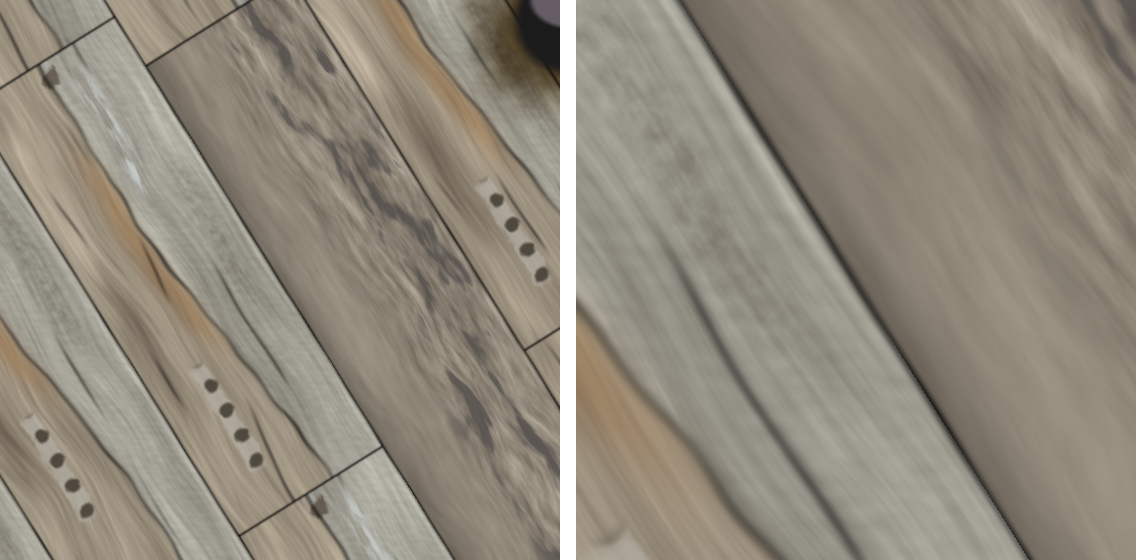
Left: the whole. Right: its middle third, enlarged.
This texture is drawn by a WebGL 2 fragment shader. Its source:

```glsl
#version 300 es
precision highp float;
uniform vec2 u_resolution;
out vec4 fragColor;

vec2 hash2(vec2 p) {
  vec3 h = fract(p.xyx * vec3(0.1031, 0.1030, 0.0973));
  h += dot(h, h.yzx + 33.33);
  return fract((h.xx + h.yz) * h.zy) * 2.0 - 1.0;
}

float gradientNoise(vec2 p) {
  vec2 cell = floor(p), f = fract(p);
  vec2 s = f * f * f * (f * (f * 6.0 - 15.0) + 10.0);
  float a = dot(hash2(cell), f);
  float b = dot(hash2(cell + vec2(1, 0)), f - vec2(1, 0));
  float c = dot(hash2(cell + vec2(0, 1)), f - vec2(0, 1));
  float d = dot(hash2(cell + vec2(1, 1)), f - vec2(1, 1));
  return 1.4 * mix(mix(a, b, s.x), mix(c, d, s.x), s.y);
}

float fbm(vec2 p) {
  float sum = 0.0, gain = 0.55;
  for (int i = 0; i < 4; i++) {
    sum += gain * gradientNoise(p);
    p = p * 2.03 + 17.3;
    gain *= 0.52;
  }
  return sum;
}

float bump(float x, float centre, float width) {
  float d = (x - centre) / width;
  return exp(-d * d);
}

float span(float x, float from, float to, float soft) {
  return smoothstep(from - soft, from + soft, x) * (1.0 - smoothstep(to - soft, to + soft, x));
}

vec3 woodTone(float v) {
  return mix(vec3(0.42, 0.395, 0.36), vec3(0.74, 0.73, 0.69), clamp(v, -0.5, 1.15));
}

// Board of several worn strips; w runs across it, t along it
vec3 weatheredBoard(float w, float t, float seed) {
  float x = w + 0.07 * gradientNoise(vec2(w * 2.0, t * 5.0) + seed);
  float crack = 0.47 + 0.17 * smoothstep(0.3, 0.9, t) + 0.025 * gradientNoise(vec2(t * 13.0, seed));
  float grey = smoothstep(-0.012, 0.012, w - crack);
  float v = 0.56 + 0.12 * grey + 0.5 * fbm(vec2(x * 7.0, t * 2.2) + seed);
  v += 0.32 * fbm(vec2(x * 38.0, t * 7.0) + seed);
  v += 0.09 * grey * gradientNoise(vec2(w * 14.0 + t * 12.0, t * 95.0 - w * 20.0));
  v -= 0.45 * bump(w, 0.14, 0.09) * span(t, 0.42, 0.72, 0.1);
  v -= 0.35 * bump(w, 0.82, 0.08) * span(t, 0.26, 0.56, 0.1) * (0.7 + fbm(vec2(w * 25.0, t * 60.0)));
  v += 0.35 * bump(w, 0.10, 0.07) * span(t, 0.08, 0.36, 0.06);
  vec3 color = woodTone(v) * mix(vec3(1.03, 0.98, 0.92), vec3(0.99, 1.0, 0.99), grey);

  // Rust beside the crack and a pale scraped patch
  float rust = bump(w, crack - 0.07, 0.07) * span(t, 0.2, 0.58, 0.08);
  color = mix(color, vec3(0.60, 0.46, 0.30) * (0.85 + 0.5 * v * 0.5), 0.6 * rust);
  float scraped = bump(x, 0.66, 0.06) * span(t, 0.04, 0.3, 0.04);
  color = mix(color, vec3(0.77, 0.79, 0.78), scraped * smoothstep(-0.25, 0.3, fbm(vec2(w * 18.0, t * 14.0) + seed)));

  // Row of pale flakes with dark oval holes
  float row = span(t, 0.61, 0.82, 0.01);
  float ragged = 0.03 * fbm(vec2(w * 12.0, t * 40.0));
  float flake = 1.0 - smoothstep(0.04, 0.065, abs(w - 0.32 + ragged));
  color = mix(color, vec3(0.71, 0.70, 0.66), 0.65 * row * flake);
  vec2 hole = vec2((w - 0.33 + ragged) / 0.05, (fract(t / 0.052) - 0.5) / 0.27);
  color = mix(color, vec3(0.25, 0.22, 0.18), 0.85 * row * (1.0 - smoothstep(0.6, 1.15, length(hole))));

  // Knots and thin splits
  float knot = length(vec2((w - 0.49) / 0.06, (t - 0.03) / 0.025)) + fbm(vec2(w * 15.0, t * 30.0));
  color = mix(color, vec3(0.34, 0.30, 0.26), 0.8 * (1.0 - smoothstep(0.5, 1.1, knot)));
  for (float i = 0.0; i < 3.0; i++) {
    float line = 0.13 + 0.29 * i + 0.06 * gradientNoise(vec2(t * 5.0 + i * 9.0, seed + i));
    float strength = smoothstep(-0.1, 0.4, gradientNoise(vec2(t * 6.0, i * 4.7 + seed)));
    color *= 1.0 - 0.4 * strength * bump(w, line, 0.012);
  }
  float crackDepth = 0.4 + 0.3 * gradientNoise(vec2(t * 9.0, 3.7 + seed));
  return color * (1.0 - crackDepth * bump(w, crack, 0.014));
}

// Brown board with rough charcoal streaks on one side
vec3 charredBoard(float w, float t) {
  float x = w + 0.06 * gradientNoise(vec2(w * 3.0, t * 6.0));
  float rough = smoothstep(0.25, 0.6, w);
  float grain = fbm(vec2(x * 24.0, t * 14.0));
  float v = 0.42 + 0.32 * fbm(vec2(x * 6.0, t * 2.5)) + mix(0.18, 0.75, rough) * grain;
  vec3 color = woodTone(v) * vec3(1.01, 0.975, 0.94);
  float char_ = fbm(vec2(x * 7.0, t * 6.5) + 4.0) + 0.35 * grain + 0.28 * bump(w, 0.8 - 0.2 * smoothstep(0.5, 1.0, t), 0.2);
  color = mix(color, vec3(0.30, 0.285, 0.28), 0.8 * rough * smoothstep(0.2, 0.5, char_));
  return color * (1.0 - 0.2 * bump(w, 0.0, 0.1));
}

void main() {
  vec2 uv = gl_FragCoord.xy / u_resolution;
  vec2 down = vec2(uv.x, 1.0 - uv.y);
  float across = (dot(down, vec2(0.848, -0.53)) + 0.146) / 0.304;
  float along = dot(down, vec2(0.53, 0.848));

  // Staggered boards
  float column = floor(across);
  float boardLength = mod(column, 2.0) < 0.5 ? 0.904 : 1.3;
  float start[6] = float[6](0.3, 0.05, 0.134, 0.238, 0.123, 0.1);
  float offset = along - start[int(clamp(column + 2.0, 0.0, 5.0))];
  float boardRow = floor(offset / boardLength);
  float w = across - column, t = offset - boardRow * boardLength;
  bool charred = column == 1.0 && boardRow == 0.0;
  vec3 color = charred ? charredBoard(w, t) : weatheredBoard(w, t, column * 7.3 + boardRow * 0.4);

  // Seams, with a faint pale bevel
  float side = min(w, 1.0 - w) * 0.304;
  float end = min(t, boardLength - t);
  float seamWear = 0.55 + 0.3 * gradientNoise(vec2(along * 11.0, column * 3.1));
  color += 0.06 * bump(1.0 - w, 0.025, 0.012);
  color *= 1.0 - seamWear * bump(side, 0.0, 0.0028);
  color *= 1.0 - 0.6 * bump(end, 0.0, 0.0026);

  // Dark rounded object and its brown shadow in the corner
  float shade = length((uv - vec2(0.98, 0.95)) / vec2(0.16, 0.17)) + 0.25 * fbm(uv * 14.0);
  color = mix(color, color * vec3(0.50, 0.42, 0.28), 1.0 - smoothstep(0.35, 1.15, shade));
  float body = length((uv - vec2(1.01, 0.965)) / vec2(0.095, 0.1));
  color = mix(color, vec3(0.11, 0.105, 0.11), 1.0 - smoothstep(0.8, 1.08, body));
  float top = length((uv - vec2(1.02, 1.0)) / vec2(0.08, 0.055));
  color = mix(color, vec3(0.40, 0.36, 0.40), 1.0 - smoothstep(0.8, 1.0, top));
  fragColor = vec4(clamp(color, 0.0, 1.0), 1.0);
}
```
